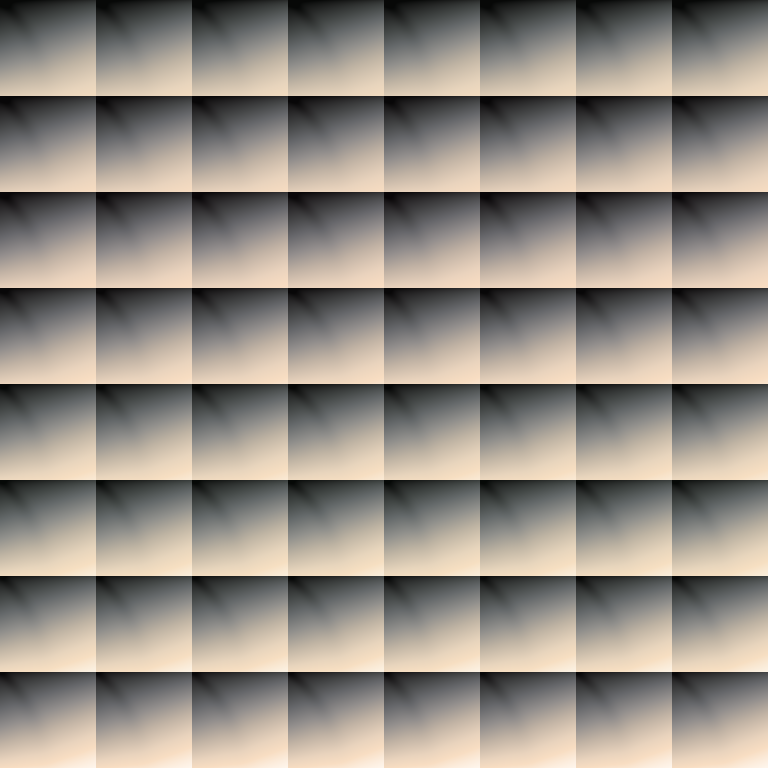
This pattern is drawn by a WebGL 1 fragment shader. Its source:

```glsl
precision highp float;

uniform vec2 u_resolution;

const float TILES = 8.0;

// Adds one colour stop to a running ramp.
vec3 addStop(vec3 ramp, vec3 color, float from, float to, float tone) {
  return mix(ramp, color, clamp((tone - from) / (to - from), 0.0, 1.0));
}

// Black through cool grey and warm peach to white.
vec3 toneRamp(float tone) {
  vec3 c = vec3(0.03);
  c = addStop(c, vec3(0.13), 0.02, 0.13, tone);
  c = addStop(c, vec3(0.27, 0.28, 0.28), 0.13, 0.28, tone);
  c = addStop(c, vec3(0.40, 0.41, 0.42), 0.28, 0.41, tone);
  c = addStop(c, vec3(0.57, 0.56, 0.55), 0.41, 0.56, tone);
  c = addStop(c, vec3(0.75, 0.70, 0.64), 0.56, 0.70, tone);
  c = addStop(c, vec3(0.91, 0.83, 0.74), 0.70, 0.84, tone);
  c = addStop(c, vec3(0.97, 0.87, 0.76), 0.84, 0.91, tone);
  return addStop(c, vec3(1.0, 0.99, 0.97), 0.91, 1.01, tone);
}

// Soft shadow curving down and right from the top left corner.
float creaseShadow(vec2 p, float shift) {
  float center = (0.6 + shift) * (1.0 - exp(-2.0 * p.y));
  float width = 0.07 + 0.08 * p.y;
  float offset = (p.x - center) / width;
  return exp(-offset * offset) * exp(-2.2 * p.y);
}

// Lightness inside a tile; p runs right and down from its top left corner.
float tileTone(vec2 p, float shift) {
  float slope = 0.05 + 0.22 * p.x + p.y * (0.80 - 0.13 * p.x);
  float bulge = 0.4 * p.x * p.y * (1.0 - p.y);
  float topEdge = 0.06 * exp(-30.0 * p.y);
  return slope + bulge - topEdge - 0.08 * creaseShadow(p, shift);
}

vec3 tiledColor(vec2 uv) {
  vec2 grid = vec2(uv.x, 1.0 - uv.y) * TILES;
  vec2 cell = floor(grid);

  // Rows brighten downward; the crease drifts in groups of four columns.
  float rowLift = 0.10 * (cell.y / (TILES - 1.0) - 0.5);
  float shift = 0.03 * (mod(cell.x, 4.0) - 1.5);
  float tone = tileTone(fract(grid), shift) + rowLift;

  // Faint alternation between rosy and greenish rows.
  float tint = 0.008 * cos((cell.y - 2.0) * 1.05);
  return toneRamp(tone) + tint * vec3(0.6, -0.6, 0.2);
}

void main() {
  // Four samples per pixel smooth the tile borders at any size.
  vec3 color = vec3(0.0);
  for (int j = 0; j < 2; j++) {
    for (int i = 0; i < 2; i++) {
      vec2 jitter = (vec2(float(i), float(j)) - 0.5) * 0.5;
      color += tiledColor((gl_FragCoord.xy + jitter) / u_resolution);
    }
  }
  gl_FragColor = vec4(color * 0.25, 1.0);
}
```
